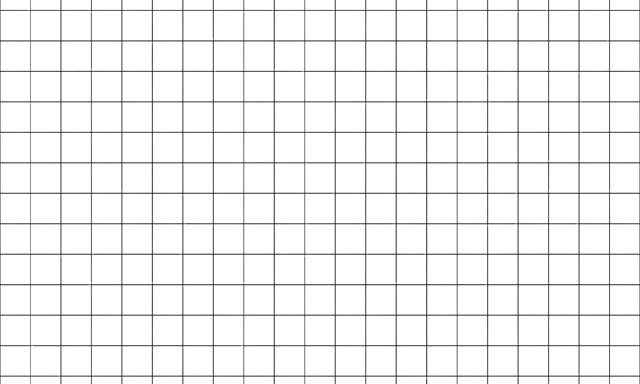
Reproduce this pattern procedurally as a WebGL 2 fragment shader.

```glsl
#version 300 es
precision highp float;
// Square grid of thin ink lines on white paper, with faint columns and slight wear at crossings.

#define COLUMNS 21.0        // cells across the canvas
#define BASE_OFFSET 0.258   // height of the lowest line, in cells
#define EDGE_INSET 0.0      // shift of the first vertical line, in cells
#define LINE_WIDTH 0.0262   // mean stroke width, in cells
#define FAINT_WEIGHT 0.72   // relative width of the faint verticals
#define WEIGHT_VARIATION 0.07
#define WOBBLE 0.03         // change of width along a stroke
#define NICK_SHARE 0.12     // share of crossings with a worn nick
#define NICK_DEPTH 0.35     // loss of width in a nick
#define BLOT_SHARE 0.1      // share of crossings with a small blot
#define SOFTNESS 1.25       // edge filter, in pixels

uniform vec2 u_resolution;
out vec4 fragColor;

const vec3 PAPER = vec3(1.0);
const vec3 INK = vec3(0.07);

float hash(vec2 p) {
    vec3 q = fract(vec3(p.xyx) * 0.1031);
    q += dot(q, q.yzx + 33.33);
    return fract((q.x + q.y) * q.z);
}

// Smooth one-dimensional noise along the stroke with the given seed
float strokeNoise(float x, float seed) {
    float cell = floor(x);
    float t = smoothstep(0.0, 1.0, x - cell);
    return mix(hash(vec2(cell, seed)), hash(vec2(cell + 1.0, seed)), t);
}

// Share of the edge filter covered by a band of the given width
float bandCoverage(float dist, float width, float filterWidth) {
    float halfWidth = 0.5 * width;
    float low = max(dist - 0.5 * filterWidth, -halfWidth);
    float high = min(dist + 0.5 * filterWidth, halfWidth);
    return clamp((high - low) / filterWidth, 0.0, 1.0);
}

// Ink of the nearest line; seed separates the two directions
float stroke(float across, float along, float weight, float seed, float filterWidth) {
    float index = round(across);
    float id = index + seed;
    float crossing = round(along);

    // Slow change of width along the stroke
    float wobble = (strokeNoise(along * 3.0 + 50.0, id) - 0.5) * 2.0 * WOBBLE;
    float width = LINE_WIDTH * weight * (1.0 + wobble);

    // Worn nick just beside some crossings
    float chance = hash(vec2(id, crossing + 17.0));
    float side = hash(vec2(id, crossing + 71.0)) < 0.5 ? -1.0 : 1.0;
    float nickDistance = abs(along - crossing - side * 0.06);
    float nick = (1.0 - smoothstep(0.01, 0.045, nickDistance)) * step(chance, NICK_SHARE);

    return bandCoverage(abs(across - index), width * (1.0 - NICK_DEPTH * nick), filterWidth);
}

// Every seventh vertical and one more are faint; the rest vary a little
float verticalWeight(float index) {
    bool faint = mod(index, 7.0) == 1.0 || index == 10.0;
    float varied = 1.03 + (hash(vec2(index, 5.0)) - 0.5) * 2.0 * WEIGHT_VARIATION;
    return faint ? FAINT_WEIGHT : varied;
}

float horizontalWeight(float index) {
    return 1.06 + (hash(vec2(index, 9.0)) - 0.5) * WEIGHT_VARIATION;
}

// Small ink blot next to some crossings
float blot(vec2 p, float filterWidth) {
    vec2 node = round(p);
    float chance = hash(node + 131.0);
    vec2 shift = (vec2(hash(node + 151.0), hash(node + 173.0)) - 0.5) * 0.04;
    float dist = length(p - node - shift) - 0.02;
    float shape = 1.0 - smoothstep(-0.5 * filterWidth, 0.5 * filterWidth, dist);
    return 0.5 * shape * step(chance, BLOT_SHARE);
}

void main() {
    // Position in cells, with lines at whole numbers
    float pixel = COLUMNS / u_resolution.x;
    float filterWidth = SOFTNESS * pixel;
    vec2 p = gl_FragCoord.xy * pixel - vec2(EDGE_INSET, BASE_OFFSET);

    float vertical = stroke(p.x, p.y, verticalWeight(round(p.x)), 10.0, filterWidth);
    float horizontal = stroke(p.y, p.x, horizontalWeight(round(p.y)), 210.0, filterWidth);

    // Combine the ink of both directions
    float ink = 1.0 - (1.0 - vertical) * (1.0 - horizontal);
    ink = max(ink, blot(p, filterWidth));
    fragColor = vec4(mix(PAPER, INK, ink), 1.0);
}
```
